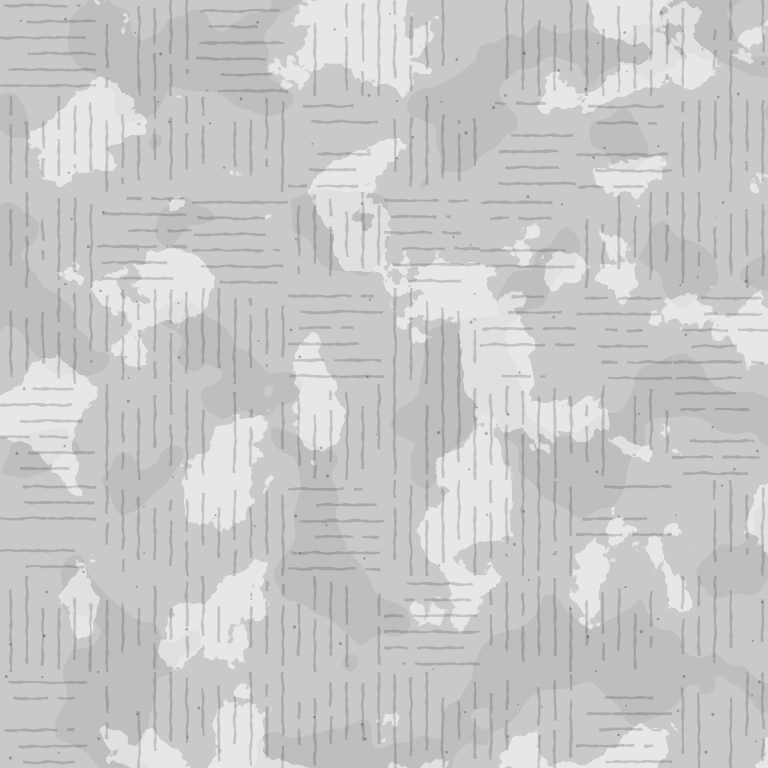
Reproduce this pattern procedurally as a three.js fragment shader.

```glsl
varying vec2 vUv;

#define CELLS 8.0
#define LINES_PER_CELL 6.0
#define HORIZONTAL_SHARE 0.33
#define LINE_HALF_WIDTH 0.0017
#define LINE_WOBBLE 0.0022
#define LINE_SHADE 0.845
#define PATCH_SCALE 6.0
#define PATCH_LEVEL 0.21
#define STAIN_SCALE 6.5
#define STAIN_LEVEL 0.15
#define SPECK_GRID 20.0
#define EDGE 0.0009

const vec3 BASE = vec3(0.79);
const vec3 STAIN = vec3(0.745);
const vec3 PATCH = vec3(0.905);
const vec3 STAINED_PATCH = vec3(0.878);

float hash(vec2 p) {
  vec3 q = fract(p.xyx * vec3(0.1031, 0.1030, 0.0973));
  q += dot(q, q.yzx + 33.33);
  return fract((q.x + q.y) * q.z);
}

vec2 gradient(vec2 p) {
  float angle = 6.2832 * hash(p);
  return vec2(cos(angle), sin(angle));
}

float gradientNoise(vec2 p) {
  vec2 i = floor(p), f = fract(p);
  vec2 u = f * f * f * (f * (f * 6.0 - 15.0) + 10.0);
  vec2 e = vec2(1.0, 0.0);
  float bottom = mix(dot(gradient(i), f), dot(gradient(i + e), f - e), u.x);
  float top = mix(dot(gradient(i + e.yx), f - e.yx), dot(gradient(i + 1.0), f - 1.0), u.x);
  return mix(bottom, top, u.y);
}

float fbm(vec2 p, int octaves, float gain) {
  float sum = 0.0, amplitude = 1.0;
  for (int i = 0; i < 6; i++) {
    if (i >= octaves) break;
    sum += amplitude * gradientNoise(p);
    p = mat2(1.6, 1.2, -1.2, 1.6) * p + 17.3;
    amplitude *= gain;
  }
  return sum;
}

// Broken, wobbling strokes, turned per cell like a parquet
float strokes(vec2 uv) {
  vec2 cell = floor(uv * CELLS);
  bool horizontal = hash(cell + 41.0) < HORIZONTAL_SHARE;
  vec2 p = horizontal ? uv.yx : uv;
  float pitch = 1.0 / (CELLS * LINES_PER_CELL);
  float row = floor(p.x / pitch);
  float offset = horizontal ? mix(0.3, 0.7, hash(cell + 73.0)) : 0.68;

  vec2 key = vec2(row, floor(p.y * CELLS)) + (horizontal ? 211.0 : 109.0);
  float wobble = LINE_WOBBLE * gradientNoise(vec2(row * 7.31, p.y * 55.0));
  float halfWidth = LINE_HALF_WIDTH * (1.0 + 0.7 * gradientNoise(vec2(row * 3.7 + 9.0, p.y * 110.0)));
  float across = abs(p.x - (row + offset) * pitch - wobble) - halfWidth;

  // One dash per cell, sometimes cut by a gap
  float along = fract(p.y * CELLS);
  float start = 0.42 * hash(key + 5.0) - 0.08;
  float end = 1.08 - 0.42 * hash(key + 19.0);
  float ends = max(start - along, along - end);
  float gap = 0.05 - abs(along - mix(0.2, 0.8, hash(key + 31.0)));
  if (hash(key + 57.0) < 0.45) ends = max(ends, gap);
  float present = step(0.09, hash(key + 83.0));
  return present * (1.0 - smoothstep(-EDGE, EDGE, max(across, ends / CELLS)));
}

// Sparse round dots
float specks(vec2 uv) {
  vec2 p = uv * SPECK_GRID;
  vec2 cell = floor(p);
  vec2 center = 0.1 + 0.8 * vec2(hash(cell + 7.0), hash(cell + 131.0));
  float radius = mix(0.0010, 0.0021, hash(cell + 61.0));
  float d = length(fract(p) - center) / SPECK_GRID - radius;
  return step(hash(cell + 23.0), 0.38) * (1.0 - smoothstep(-EDGE, EDGE, d));
}

void main() {
  // Smooth stains beneath ragged pale patches
  float stainField = fbm(vUv * STAIN_SCALE + 37.6, 3, 0.38);
  float stain = smoothstep(-0.008, 0.008, stainField - STAIN_LEVEL);
  vec2 warp = 0.02 * vec2(gradientNoise(vUv * 11.0 + 3.4), gradientNoise(vUv * 11.0 + 58.2));
  float patchField = fbm((vUv + warp) * PATCH_SCALE + 12.7, 6, 0.52);
  float pale = smoothstep(-0.012, 0.012, patchField - PATCH_LEVEL);

  vec3 color = mix(mix(BASE, STAIN, stain), mix(PATCH, STAINED_PATCH, stain), pale);
  color *= mix(1.0, LINE_SHADE, strokes(vUv));
  color *= mix(1.0, 0.74, specks(vUv));
  gl_FragColor = vec4(color, 1.0);
}
```
